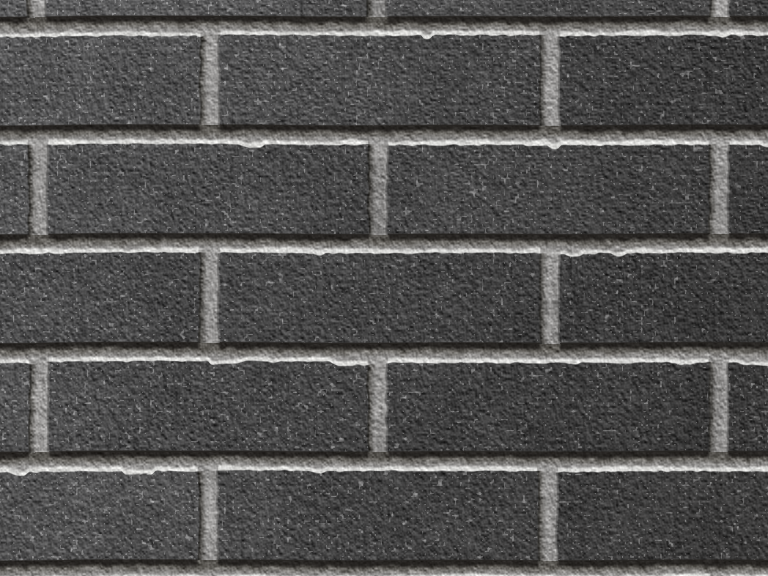
Reproduce this texture procedurally as a Shadertoy shader.

```glsl
// Dark grey brick wall in running bond, with rough mortar lit from above.

// Layout, in canvas heights
const vec2 PITCH = vec2(0.592, 0.1888);  // one brick plus one joint
const float BED = 0.033;                 // height of the horizontal joint
const float HEAD = 0.035;                // width of the vertical joint
const float FIRST_ROW = 0.0295;          // first bed joint below the top edge
const float FIRST_HEAD = 0.361;          // first vertical joint of even rows

// Tones
const vec3 BRICK_LIGHT = vec3(0.345, 0.345, 0.348);
const vec3 BRICK_DARK = vec3(0.215, 0.213, 0.212);
const vec3 MORTAR_SHADE = vec3(0.15, 0.14, 0.13);
const vec3 MORTAR_MID = vec3(0.39, 0.38, 0.36);
const vec3 MORTAR_LIT = vec3(0.58, 0.575, 0.57);
const vec3 HIGHLIGHT = vec3(0.88, 0.88, 0.87);

// Roughness
const float BRICK_GRAIN = 0.30;
const float MORTAR_GRAIN = 0.34;
const float BRICK_VARIATION = 0.14;
const vec2 LIGHT_STEP = vec2(0.0015, 0.0030);

float hash(vec2 p) {
    return fract(sin(dot(p, vec2(127.1, 311.7))) * 43758.5453);
}

float noise(vec2 p) {
    vec2 i = floor(p), f = fract(p);
    f = f * f * (3.0 - 2.0 * f);
    return mix(mix(hash(i), hash(i + vec2(1, 0)), f.x),
               mix(hash(i + vec2(0, 1)), hash(i + vec2(1, 1)), f.x), f.y);
}

// Fine surface height
float relief(vec2 p) {
    return 0.6 * noise(p * 165.0) + 0.4 * noise(p * 310.0 + 17.0);
}

// Signed slope of the surface towards the light
float emboss(vec2 p) {
    return relief(p) - relief(p + LIGHT_STEP);
}

// Horizontal position in a row, in bricks; whole numbers are vertical joints
float bondPosition(float x, float row) {
    return (x - FIRST_HEAD) / PITCH.x + 0.5 * mod(row, 2.0);
}

// Signed distance to the nearest vertical joint's centre line
float headOffset(vec2 p, float row) {
    float b = bondPosition(p.x, row);
    float joint = floor(b + 0.5);
    float jitter = (hash(vec2(joint, row)) - 0.5) * 0.006;
    float wobble = (noise(p * 55.0) - 0.5) * 0.004;
    return (b - joint) * PITCH.x + jitter + wobble;
}

float headMask(float offset, float px) {
    return 1.0 - smoothstep(0.5 * HEAD - px, 0.5 * HEAD + px, abs(offset));
}

void mainImage(out vec4 fragColor, in vec2 fragCoord) {
    float px = 1.0 / iResolution.y;
    vec2 p = fragCoord * px;
    float aspect = iResolution.x * px;

    // Row cell: bed joint first, then the brick beneath it
    float depth = 1.0 - p.y - FIRST_ROW + (noise(vec2(p.x * 5.0, 3.0)) - 0.5) * 0.003;
    float row = floor(depth / PITCH.y);
    float v = depth - row * PITCH.y;
    float offset = headOffset(p, row);
    float head = headMask(offset, px);
    float headAbove = headMask(headOffset(p, row - 1.0), 2.0 * px);
    vec2 brickId = vec2(floor(bondPosition(p.x, row)), row);

    // Surface detail shared by both materials
    float slope = emboss(p);
    float grain = relief(p + 3.7) - 0.5;
    float blotch = noise(p * 13.0) + 0.6 * noise(p * 38.0) - 0.8;
    float across = clamp(0.75 * p.x / aspect + 0.3 * (1.0 - p.y), 0.0, 1.0);

    // Brick face: falls off to the lower right, each brick a little different
    vec3 brick = mix(BRICK_LIGHT, BRICK_DARK, across);
    brick *= 1.0 + BRICK_VARIATION * (hash(brickId + 5.3) - 0.5) + 0.13 * blotch;
    brick += BRICK_GRAIN * (slope + 0.5 * grain) * mix(1.0, 0.8, across);
    brick += 0.2 * smoothstep(0.76, 0.95, noise(p * 210.0 + 40.0));

    // Bed joint: shadow under the upper brick, then rising light
    float t = v / BED + (noise(p * 70.0) - 0.5) * 0.16;
    vec3 bed = mix(MORTAR_MID, MORTAR_LIT, smoothstep(0.3, 0.8, t));
    float shade = (1.0 - smoothstep(0.15, 0.42, t)) * (1.0 - 0.75 * headAbove);
    bed = mix(bed, MORTAR_SHADE, shade);
    bed += MORTAR_GRAIN * (slope + 0.4 * grain) * (1.0 - 0.7 * shade);

    // Ragged bright lip on the brick's upper edge, with spilled lumps
    float spill = smoothstep(0.76, 0.96, noise(vec2(p.x * 27.0, row * 7.3)));
    float lip = BED + 0.006 * spill + (noise(p * 95.0) - 0.5) * 0.003
              + (hash(brickId) - 0.5) * 0.003;
    float lipWidth = mix(0.005, 0.010, noise(vec2(p.x * 18.0, row * 3.1)));
    float glow = smoothstep(lip - lipWidth - 0.003, lip - lipWidth + 0.003, v);
    bed = mix(bed, HIGHLIGHT + 0.3 * slope, glow * (1.0 - 0.8 * head) * 0.92);

    // Vertical joint: shaded on its left side
    float side = smoothstep(-0.5 * HEAD, -0.05 * HEAD, offset);
    vec3 upright = mix(MORTAR_MID * 0.75, MORTAR_LIT, side);
    upright *= 1.0 + 0.22 * blotch;
    upright += MORTAR_GRAIN * (slope + 0.5 * grain);
    float rim = smoothstep(0.36 * HEAD, 0.46 * HEAD, abs(offset));
    upright *= 1.0 - 0.3 * rim;

    // Assemble, softening the brick's lower edge into the shadow
    vec3 face = mix(brick, upright, head);
    float lower = smoothstep(PITCH.y - 2.0 * px, PITCH.y, v) * (1.0 - head);
    face = mix(face, MORTAR_SHADE, lower);
    vec3 color = mix(bed, face, smoothstep(lip - px, lip + px, v));
    fragColor = vec4(clamp(color, 0.0, 1.0), 1.0);
}
```
